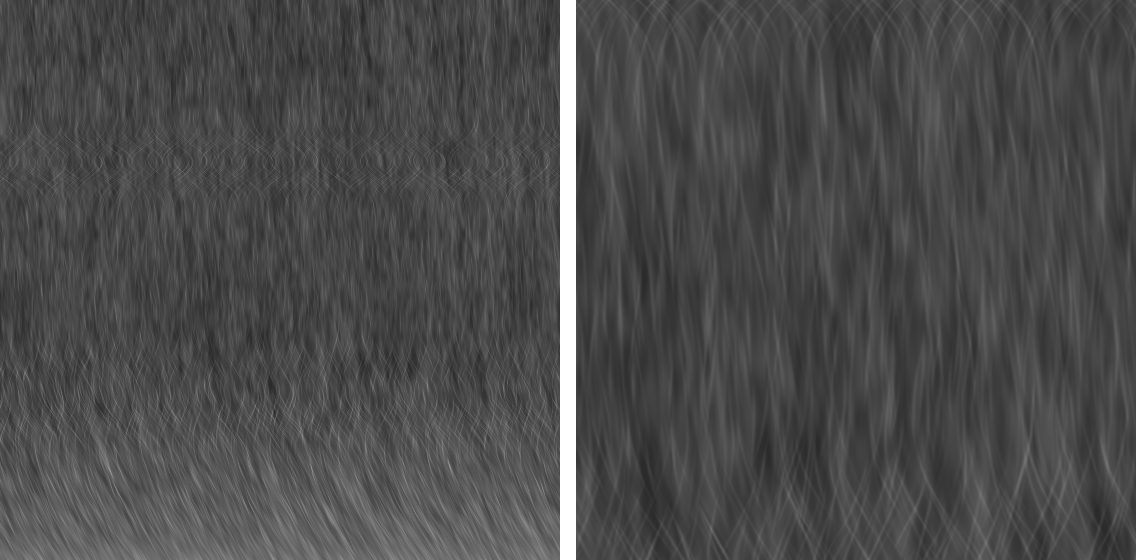
Left, the full canvas; right, a detail of the centre.
Write a WebGL 1 fragment shader that draws this texture.

```glsl
precision highp float;
// Dense grey fur: upright matted hair above, brighter combed hair leaning at the bottom.
uniform vec2 u_resolution;

const int HAIR_LAYERS = 16;
const float PI = 3.14159;

float hash(vec2 p) {
  return fract(sin(dot(p, vec2(127.1, 311.7))) * 43758.5453);
}

float noise(vec2 p) {
  vec2 cell = floor(p);
  vec2 f = fract(p);
  f = f * f * (3.0 - 2.0 * f);
  float low = mix(hash(cell), hash(cell + vec2(1.0, 0.0)), f.x);
  float high = mix(hash(cell + vec2(0.0, 1.0)), hash(cell + vec2(1.0, 1.0)), f.x);
  return mix(low, high, f.y);
}

// Noise centred on zero
float grain(vec2 p) {
  return noise(p) - 0.5;
}

// Bell-shaped band around a height
float band(float y, float centre, float spread) {
  float d = (y - centre) / spread;
  return exp(-d * d);
}

vec2 shear(vec2 p, float slope) {
  return vec2(p.x + slope * p.y, p.y);
}

// Combing: strands drift to the right towards the lower edge
float comb(vec2 p) {
  float drop = max(0.40 - p.y, 0.0);
  float curl = 0.007 * grain(p * vec2(8.0, 8.0)) + 0.002 * grain(p * vec2(40.0, 26.0));
  return p.x - 0.7 * drop * drop + 0.04 * p.y + curl;
}

// One tapered, bent strand per cell, with columns staggered in height
float strand(vec2 p, vec2 cellSize, float width, float tilt, float seed) {
  vec2 q = p / cellSize + vec2(hash(vec2(seed, 3.7)), 0.0);
  float column = floor(q.x);
  q.y += hash(vec2(column, seed));
  vec2 id = vec2(column, floor(q.y)) + seed * 17.3;
  vec2 f = fract(q) - 0.5;
  float shift = 0.4 * (hash(id) - 0.5);
  float slope = tilt * (hash(id + 5.1) - 0.5);
  float bend = 0.5 * (hash(id + 9.4) - 0.5);
  float d = (f.x - shift - slope * f.y - bend * f.y * f.y) * cellSize.x;
  float taper = cos(PI * f.y);
  float reach = width * (0.5 + 0.5 * taper);
  return exp(-d * d / (reach * reach)) * taper * hash(id + 13.8);
}

// Sum of many thin hairs, alternate layers leaning opposite ways
float hairs(vec2 p, float tilt, float cross, float width) {
  float sum = 0.0;
  for (int i = 0; i < HAIR_LAYERS; i++) {
    float k = float(i);
    float side = mod(k, 2.0) * 2.0 - 1.0;
    vec2 cellSize = vec2(0.019 + 0.0011 * k, 0.045 + 0.0035 * k);
    sum += strand(shear(p, side * cross), cellSize, width, tilt, k + 1.0);
  }
  return sum;
}

// Soft undercoat stretched along the strands, with fine fibres crossing it
float undercoat(vec2 p, float cross) {
  vec2 left = shear(p, cross);
  vec2 right = shear(p, -cross);
  return 0.032 * grain(p * vec2(19.0, 4.0))
       + 0.034 * grain(p * vec2(58.0, 11.0) + 7.0)
       + 0.050 * grain(left * vec2(120.0, 22.0) + 19.0)
       + 0.065 * grain(right * vec2(215.0, 38.0) + 31.0)
       + 0.065 * grain(left * vec2(290.0, 55.0) + 43.0);
}

// Overall light from the lower edge to the top
float shade(float y) {
  float lowerCoat = 0.085 * (1.0 - smoothstep(0.04, 0.43, y));
  float rim = 0.085 * exp(-y / 0.05);
  return 0.266 + lowerCoat + rim + 0.010 * band(y, 0.72, 0.1);
}

void main() {
  vec2 uv = gl_FragCoord.xy / u_resolution;
  vec2 fur = vec2(comb(uv), uv.y);
  float hairWidth = max(0.0011, 0.55 / u_resolution.y);

  // Regions of combed hair, frizz and dark partings
  float combed = 1.0 - smoothstep(0.1, 0.36, uv.y);
  float frizz = band(uv.y, 0.29, 0.07) + 0.6 * band(uv.y, 0.71, 0.04);
  float parted = band(uv.y, 0.90, 0.10) + band(uv.y, 0.38, 0.06)
               + 0.6 * band(uv.y, 0.28, 0.07);
  float cross = 0.05 + 0.14 * frizz;

  float tone = shade(uv.y) + undercoat(fur, 0.06);

  // Light tufts and the dark gaps between them
  float tufts = strand(fur, vec2(0.105, 0.22), 0.009, 0.25, 41.0)
              + strand(fur, vec2(0.070, 0.15), 0.005, 0.3, 47.0)
              + strand(fur, vec2(0.035, 0.12), 0.0025, 0.4, 49.0);
  tone += tufts * (0.045 + 0.04 * combed);
  float gaps = strand(fur, vec2(0.052, 0.11), 0.007, 0.35, 53.0)
             + strand(fur, vec2(0.040, 0.08), 0.0045, 0.35, 59.0);
  tone -= gaps * (0.015 + 0.055 * parted);

  // Fine hairs, crossing most in the frizzy bands
  float tilt = 0.7 + 0.5 * frizz - 0.3 * combed;
  float strength = 0.055 + 0.040 * frizz + 0.035 * combed * smoothstep(0.0, 0.12, uv.y);
  tone += strength * (hairs(fur, tilt, cross, hairWidth) - 0.28);

  gl_FragColor = vec4(vec3(clamp(tone, 0.17, 0.66)), 1.0);
}
```
